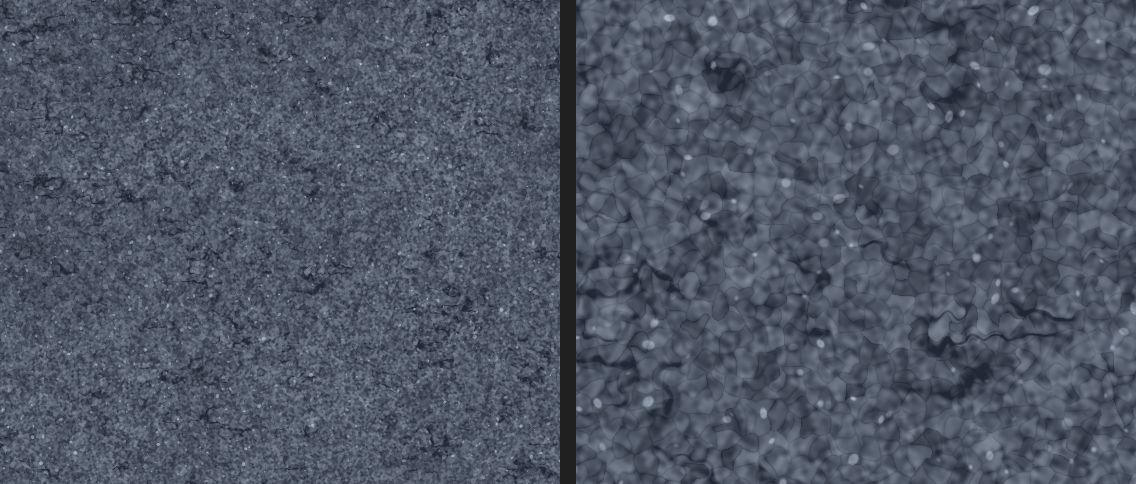
Left: the whole. Right: its middle third, enlarged.
Give the GLSL for this texture, as a WebGL 1 fragment shader.

```glsl
precision highp float;
// Dark blue-grey asphalt: fine grit, packed granules, pale chips, glints and short cracks.
uniform vec2 u_resolution;

const vec3 BASE_COLOR = vec3(0.312, 0.346, 0.402);
const vec3 TONE_TINT = vec3(0.97, 1.0, 1.03);

float hash(vec2 p) {
  vec3 q = fract(vec3(p.xyx) * 0.1031);
  q += dot(q, q.yzx + 33.33);
  return fract((q.x + q.y) * q.z);
}

vec2 hash2(vec2 p) {
  return vec2(hash(p), hash(p + 71.7));
}

mat2 rotation(float angle) {
  float c = cos(angle);
  float s = sin(angle);
  return mat2(c, s, -s, c);
}

// Smooth value noise, 0 to 1
float noise(vec2 p) {
  vec2 cell = floor(p);
  vec2 f = fract(p);
  f = f * f * (3.0 - 2.0 * f);
  float low = mix(hash(cell), hash(cell + vec2(1.0, 0.0)), f.x);
  float high = mix(hash(cell + vec2(0.0, 1.0)), hash(cell + 1.0), f.x);
  return mix(low, high, f.y);
}

float fbm(vec2 p) {
  float sum = 0.0;
  float weight = 0.5;
  for (int i = 0; i < 3; i++) {
    sum += weight * noise(p);
    p = rotation(0.6) * p * 2.1 + 13.0;
    weight *= 0.5;
  }
  return sum / 0.875;
}

// Packed stones: x = random tone of the nearest one, y = gap to its neighbour
vec2 granules(vec2 p) {
  vec2 cell = floor(p);
  float nearest = 9.0;
  float second = 9.0;
  float tone = 0.0;
  for (int j = -1; j <= 1; j++) {
    for (int i = -1; i <= 1; i++) {
      vec2 id = cell + vec2(float(i), float(j));
      float d = length(id + hash2(id) - p);
      if (d < nearest) {
        second = nearest;
        nearest = d;
        tone = hash(id + 37.0);
      } else {
        second = min(second, d);
      }
    }
  }
  return vec2(tone, second - nearest);
}

// Scattered squashed chips; radii and softness are in cells
float chips(vec2 p, float density, float minRadius, float maxRadius, float softness) {
  vec2 cell = floor(p);
  float light = 0.0;
  for (int j = -1; j <= 1; j++) {
    for (int i = -1; i <= 1; i++) {
      vec2 id = cell + vec2(float(i), float(j));
      vec2 d = rotation(6.283 * hash(id + 5.0)) * (p - id - hash2(id + 19.0));
      d.x *= mix(1.0, 1.7, hash(id + 43.0));
      float size = hash(id + 59.0);
      float radius = mix(minRadius, maxRadius, size * size);
      float disc = 1.0 - smoothstep(radius - softness, radius + softness, length(d));
      float present = step(hash(id + 83.0), density);
      light = max(light, disc * present * mix(0.35, 1.0, hash(id + 97.0)));
    }
  }
  return light;
}

// Broken, mostly level hairlines where the noise crosses its middle
float cracks(vec2 p) {
  float ridge = abs(noise(p * vec2(34.0, 62.0)) - 0.5);
  float patches = smoothstep(0.58, 0.76, noise(p * vec2(20.0, 27.0) + 51.0));
  return patches * (1.0 - smoothstep(0.02, 0.13, ridge));
}

void main() {
  vec2 p = gl_FragCoord.xy / u_resolution.y + 0.3;
  vec2 warp = vec2(noise(p * 120.0), noise(p * 120.0 + 40.0)) - 0.5;
  vec2 rough = p + warp * 0.008;

  // Broad unevenness and fine grit
  float broad = fbm(p * 4.0) - 0.5;
  float tone = 0.07 * broad + 0.09 * (fbm(rough * 38.0 + 9.0) - 0.5);
  float grit = noise(rotation(0.5) * p * 215.0) - 0.5;
  tone += 0.19 * grit * (1.0 + broad);

  // Granules with shaded joints
  vec2 stone = granules(rough * 84.0);
  tone += 0.105 * (stone.x - 0.5) + 0.012;
  tone -= 0.05 * (1.0 - smoothstep(0.0, 0.25, stone.y));

  // Cracks, pale chips and bright glints
  tone -= 0.13 * cracks(rough);
  tone += 0.085 * chips(rough * 15.0 + 7.0, 0.3, 0.08, 0.22, 0.05);
  tone += 0.27 * chips(p * 56.0 + 3.0, 0.32, 0.08, 0.25, 0.07);

  gl_FragColor = vec4(BASE_COLOR + TONE_TINT * max(tone, -0.19), 1.0);
}
```
